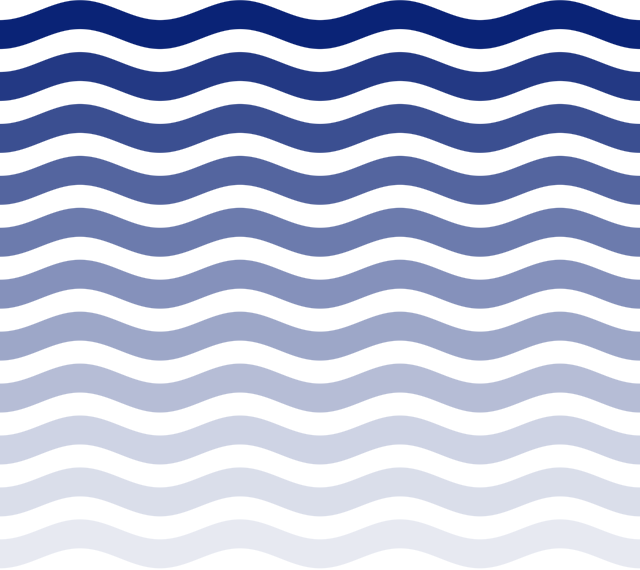
Write a WebGL 1 fragment shader that draws this pattern.

```glsl
precision highp float;
// Eleven stacked wavy ribbons fading from navy at the top to pale blue below.

uniform vec2 u_resolution;

const float TAU = 6.2831853;
const vec3 NAVY = vec3(0.040, 0.137, 0.463);
const vec3 PAPER = vec3(1.0);

const float LAST_ROW = 10.0;
const float ROW_SPACING = 0.0911;   // lengths are fractions of the height
const float FIRST_CENTER = 0.0431;
const float HALF_THICKNESS = 0.0254;
const float AMPLITUDE = 0.0175;
const float WAVES_ACROSS = 4.0;

// Height of the wave; crests lie in the middle of each period
float waveHeight(float x, float waves, float amplitude) {
    return -amplitude * cos(TAU * waves * x);
}

// Ribbon strength: even steps, then gentler ones for the palest rows
float rowOpacity(float row) {
    return max(1.0 - 0.1 * row, 0.6 - 0.05 * row);
}

// Soft-edged coverage of a band around zero
float bandCoverage(float offset, float halfWidth, float blur) {
    return clamp((halfWidth - abs(offset)) / blur + 0.5, 0.0, 1.0);
}

void main() {
    vec2 uv = gl_FragCoord.xy / u_resolution;

    // Straighten the waves, measuring depth from the top
    float depth = 1.0 - uv.y + waveHeight(uv.x, WAVES_ACROSS, AMPLITUDE);

    // Nearest ribbon and the distance to its center line
    float row = floor((depth - FIRST_CENTER) / ROW_SPACING + 0.5);
    row = clamp(row, 0.0, LAST_ROW);
    float offset = depth - FIRST_CENTER - row * ROW_SPACING;

    float coverage = bandCoverage(offset, HALF_THICKNESS, 1.2 / u_resolution.y);
    gl_FragColor = vec4(mix(PAPER, NAVY, coverage * rowOpacity(row)), 1.0);
}
```
